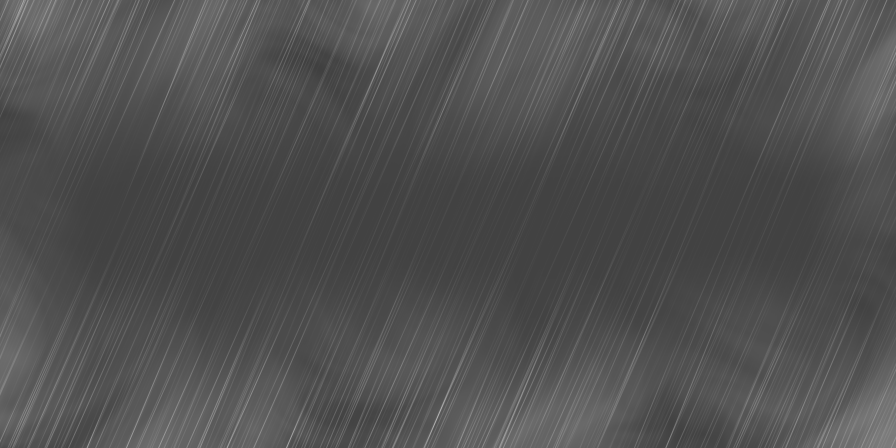
This texture is drawn by a Shadertoy shader. Its source:

```glsl
// Dark brushed metal: smoky worn edges crossed by fine slanted scratches.
#define BASE_GREY 0.257
#define HAZE_LIFT 0.08
#define CLOUD_CONTRAST 0.1
#define CLOUD_SCALE 8.0
#define SCRATCH_LAYERS 9
#define SCRATCH_SLANT 0.43
#define SLANT_SPREAD 0.05
#define SCRATCH_WIDTH 0.0021
#define SCRATCH_GLOW 0.205
#define SCRATCH_LENGTH 0.8
#define CENTRE_WEAR 0.26

float hash(vec2 p) {
    return fract(sin(dot(p, vec2(127.1, 311.7))) * 43758.5453);
}

// Layered sines, each octave bent by the one before; roughly -1 to 1.
float smoke(vec2 p) {
    mat2 turn = mat2(0.8, 0.6, -0.6, 0.8);
    float sum = 0.0;
    float gain = 0.52;
    for (int i = 0; i < 5; i++) {
        p += 0.7 * sin(p.yx * 0.9 + float(i) * 1.7);
        sum += gain * sin(p.x) * cos(p.y);
        p = turn * p * 1.65 + 2.3;
        gain *= 0.6;
    }
    return sum;
}

// One set of slanted columns holding a scratch each, split into fading strokes.
float scratchLayer(vec2 p, float layer, float pixel) {
    float spacing = mix(0.017, 0.042, hash(vec2(layer, 4.7)));
    float slant = SCRATCH_SLANT + SLANT_SPREAD * (hash(vec2(layer, 8.3)) - 0.5);
    float across = (p.x - slant * p.y) / spacing + layer * 7.31;
    float column = floor(across);
    float along = p.y / SCRATCH_LENGTH + hash(vec2(column, layer));
    vec2 id = vec2(column, layer * 19.0 + floor(along));

    // Pixel coverage of a line that may be thinner than a pixel
    float centre = mix(0.2, 0.8, hash(vec2(column, layer + 31.0)));
    float dist = abs(across - column - centre) * spacing
               * inversesqrt(1.0 + slant * slant);
    float cover = clamp((0.5 * (SCRATCH_WIDTH + pixel) - dist) / pixel,
                        0.0, min(1.0, SCRATCH_WIDTH / pixel));

    // Most strokes are faint, a few are bright; all taper at both ends
    float t = fract(along);
    float taper = smoothstep(0.0, 0.4, t) * smoothstep(1.0, 0.6, t);
    return cover * taper * pow(hash(id + 0.5), 3.0);
}

void mainImage(out vec4 fragColor, in vec2 fragCoord) {
    float pixel = 1.0 / iResolution.y;
    float aspect = iResolution.x * pixel;
    vec2 p = fragCoord * pixel;

    // Wear grows toward the borders and leaves a calm band in the middle
    float wearY = smoothstep(0.03, 0.5, abs(p.y - 0.5));
    float wearX = smoothstep(0.22, 0.0, min(p.x, aspect - p.x));
    float wear = wearY + 0.6 * wearX;

    float clouds = smoke(p * CLOUD_SCALE + vec2(1.4, 3.1));
    float grey = BASE_GREY + wear * (HAZE_LIFT + CLOUD_CONTRAST * clouds);

    // Scratches
    float scratches = 0.0;
    for (int i = 0; i < SCRATCH_LAYERS; i++) {
        scratches += scratchLayer(p, float(i) + 1.0, pixel);
    }
    grey += SCRATCH_GLOW * scratches * mix(CENTRE_WEAR, 1.0, wearY);

    fragColor = vec4(vec3(clamp(grey, 0.0, 1.0)), 1.0);
}
```
